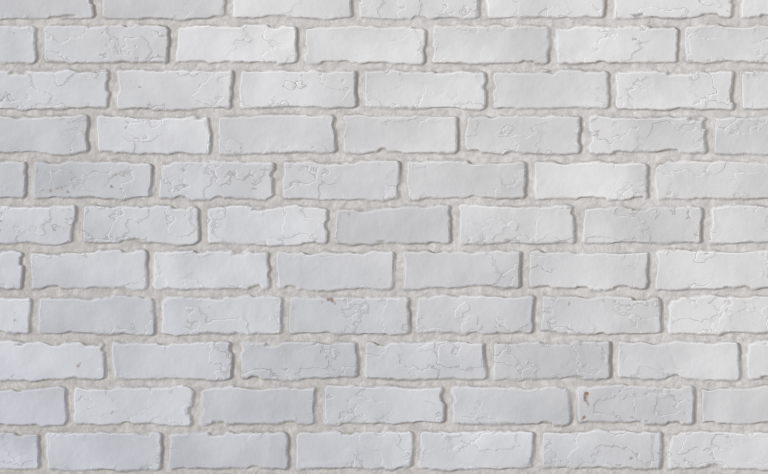
Give the GLSL for this texture, as a Shadertoy shader.

```glsl
// Whitewashed brick wall: wandering staggered courses with pale sandy mortar.
// A height field (ragged bricks, flaking paint, grit) is lit from the left,
// then grooves, thrown shadows and a cool-to-warm tint are layered on top.

// Layout, in canvas heights
const float COURSE = 0.0952;        // height of one course with its joint
const float BRICK = 0.2637;         // length of one brick with its joint
const float TOP_JOINT = 0.9536;     // centre of the highest bed joint
const float JOINT = 0.0165;         // mortar width
const float CORNER = 0.008;         // corner radius
const float LENGTH_JITTER = 0.03;   // spread of upright joints, in brick lengths
const float WOBBLE = 0.007;         // wander of brick edges
const float RAGGED = 0.009;         // fine raggedness of brick edges
// Per course, top to bottom: first upright joint and relative brick length
const float STAGGER[11] = float[11](0.79, 0.33, 0.91, 0.75, 0.24, 0.62,
                                    0.20, 0.26, 0.85, 0.54, 0.34);
const float STRETCH[11] = float[11](1.016, 1.026, 0.998, 0.986, 0.997, 1.005,
                                    1.0, 1.01, 1.016, 1.011, 0.994);
// Relief and light
const float BRICK_DEPTH = 0.0050;
const float FLAKE_DEPTH = 0.0017;
const float GRIT_DEPTH = 0.0030;
const float SLOPE_STEP = 0.0016;
const float LIGHT_GAIN = 0.15;
const vec2 LIGHT_DIR = vec2(-0.85, 0.35);
// Colours
const vec3 COOL_PAINT = vec3(0.755, 0.765, 0.790);
const vec3 WARM_PAINT = vec3(0.840, 0.836, 0.838);
const vec3 MORTAR = vec3(0.768, 0.757, 0.745);
const vec3 SHADOW = vec3(0.50, 0.475, 0.455);
const vec3 RUST = vec3(0.55, 0.46, 0.41);

float hash(vec2 p) {
    vec3 q = fract(p.xyx * vec3(0.1031, 0.1030, 0.0973));
    q += dot(q, q.yzx + 33.33);
    return fract((q.x + q.y) * q.z);
}
float noise(vec2 p) {
    vec2 i = floor(p), f = fract(p);
    f = f * f * (3.0 - 2.0 * f);
    return mix(mix(hash(i), hash(i + vec2(1, 0)), f.x),
               mix(hash(i + vec2(0, 1)), hash(i + vec2(1, 1)), f.x), f.y);
}
float fbm(vec2 p) {
    float sum = 0.0, amp = 0.533;
    for (int i = 0; i < 4; i++) {
        sum += amp * noise(p);
        p = mat2(1.6, 1.2, -1.2, 1.6) * p + 17.3;
        amp *= 0.5;
    }
    return sum;
}
float jointAt(float col, float row) {
    return col + LENGTH_JITTER * (hash(vec2(col + 31.0, row + 57.0)) - 0.5);
}

// Signed distance to the nearest brick outline; id receives column and row
float brickDistance(vec2 p, out vec2 id) {
    float ragged = RAGGED * (fbm(p * 42.0 + 3.0) - 0.5);
    ragged += 0.005 * smoothstep(0.66, 0.85, noise(p * vec2(26.0, 38.0)));   // chips
    p += WOBBLE * (vec2(noise(p * 16.0 + 5.0), noise(p * 16.0 + 60.0)) - 0.5);
    p.y += 0.004 * (noise(p * vec2(3.0, 9.0)) - 0.5);
    float row = floor((TOP_JOINT - p.y) / COURSE);
    int course = int(clamp(row + 1.0, 0.0, 10.0));
    float pitch = BRICK * STRETCH[course];
    float x = p.x / pitch - STAGGER[course];
    float col = floor(x);
    if (x < jointAt(col, row)) col -= 1.0;
    else if (x > jointAt(col + 1.0, row)) col += 1.0;
    id = vec2(col, row);
    float left = jointAt(col, row), right = jointAt(col + 1.0, row);
    vec2 offset = vec2((x - 0.5 * (left + right)) * pitch,
                       p.y - TOP_JOINT + (row + 0.5) * COURSE);
    vec2 halfSize = 0.5 * (vec2((right - left) * pitch, COURSE) - JOINT);
    vec2 q = abs(offset) - halfSize + CORNER;
    return length(max(q, 0.0)) + min(max(q.x, q.y), 0.0) - CORNER + ragged;
}

// Paint thickness pattern in x, amount of wear in y
vec2 flaking(vec2 p, vec2 id, float d) {
    float worn = noise(p * 10.0 + id * 3.7) + 0.3 * (hash(id + 70.0) - 0.5);
    worn = smoothstep(0.38, 0.72, worn + 0.25 * smoothstep(-0.02, 0.0, d));
    return vec2(fbm(p * vec2(24.0, 30.0) + id * 7.1), worn);
}

float relief(vec2 p) {
    vec2 id;
    float d = brickDistance(p, id);
    float face = smoothstep(-0.003, 0.005, -d);
    vec2 flake = flaking(p, id, d);
    float paint = FLAKE_DEPTH * smoothstep(0.50, 0.55, flake.x) * flake.y
                + 0.0035 * noise(p * 24.0) + 0.0016 * fbm(p * 65.0);
    return face * (BRICK_DEPTH + paint) + (1.0 - face) * GRIT_DEPTH * fbm(p * 110.0);
}

vec3 wallColor(vec2 p) {
    vec2 id, otherId;
    float d = brickDistance(p, id);
    float face = smoothstep(-0.003, 0.002, -d);
    // Paint varies by brick, in soft blotches and across the wall
    float warmth = smoothstep(0.0, 1.05, 0.45 * p.x + 0.6 * p.y);
    vec3 paint = mix(COOL_PAINT, WARM_PAINT, warmth);
    paint += 0.05 * (hash(id + 12.0) - 0.5) + 0.13 * (fbm(p * 8.0 + id) - 0.5);
    vec3 mortar = MORTAR + 0.06 * (warmth - 0.5) + 0.15 * (fbm(p * 95.0) - 0.5);
    float stain = smoothstep(0.78, 0.9, fbm(p * 30.0)) * step(0.6, noise(p * 4.0));
    vec3 color = mix(mortar, mix(paint, RUST, stain), face);
    // Directional light from the slope of the height field
    vec2 e = vec2(SLOPE_STEP, 0.0);
    vec2 slope = (vec2(relief(p + e.xy), relief(p + e.yx)) - relief(p)) / SLOPE_STEP;
    color += clamp(-LIGHT_GAIN * dot(slope, LIGHT_DIR), -0.2, 0.07);
    // Cracks, grooves around bricks and shadows thrown to the right
    vec2 flake = flaking(p, id, d);
    float crack = exp(-pow(abs(flake.x - 0.49) / 0.012, 2.0)) * flake.y * noise(p * 21.0);
    float groove = exp(-pow(abs(d - 0.001) / 0.0025, 2.0)) * 0.4 * noise(p * 23.0);
    float blocker = brickDistance(p + vec2(-0.006, 0.0005), otherId);
    float thrown = smoothstep(-0.002, 0.003, -blocker) * smoothstep(-0.003, 0.002, d);
    float shade = 0.45 * crack * face + groove + thrown * (0.15 + 0.7 * noise(p * 15.0));
    return mix(color, SHADOW, clamp(shade, 0.0, 0.85));
}

void mainImage(out vec4 fragColor, in vec2 fragCoord) {
    vec3 sum = vec3(0.0);
    for (int i = 0; i < 4; i++)   // 2 x 2 supersampling
        sum += wallColor((fragCoord + vec2(i % 2, i / 2) * 0.5 - 0.25) / iResolution.y);
    fragColor = vec4(sum / 4.0, 1.0);
}
```
